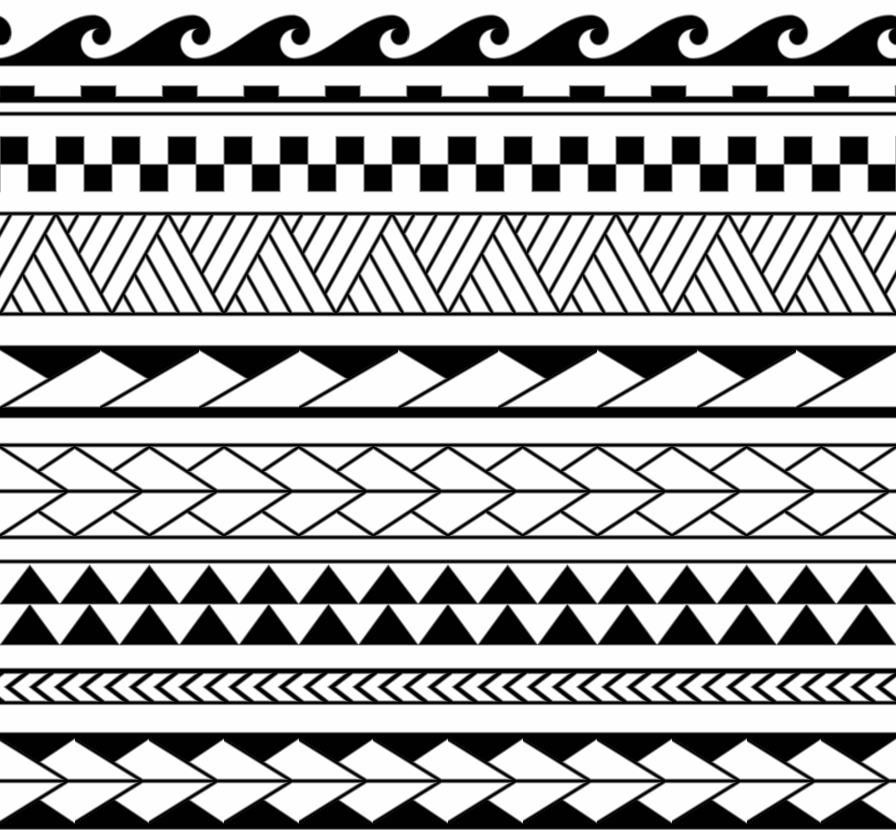
Reproduce this pattern procedurally as a WebGL 1 fragment shader.

```glsl
precision highp float;
// Stacked black and white ornamental bands: waves, dashes, checks, weave, leaves, scales, triangles, chevrons.

uniform vec2 u_resolution;

const vec2 SHEET = vec2(768.0, 711.0);   // design units across and down
const vec3 PAPER = vec3(0.995);
const vec3 INK = vec3(0.005);
const float SOFTNESS = 1.3;              // half width of a soft edge
const float STROKE = 1.5;                // half width of a thin line

// Repeats across the sheet
const float WAVES = 9.0;
const float DASHES = 11.0;
const float CHECKS = 16.0;
const float WEAVES = 8.0;
const float LEAVES = 9.0;
const float SCALES = 12.0;
const float TRIANGLES = 15.0;
const float CHEVRONS = 36.0;

// Signed distance to a horizontal bar; negative is inside
float bar(float y, float top, float bottom) {
  return max(top - y, y - bottom);
}

float rule(float y, float middle) {
  return abs(y - middle) - STROKE;
}

float disc(vec2 p, vec2 center, float radius) {
  return length(p - center) - radius;
}

// Rising swell whose crest curls over a hollow
float waveBand(vec2 p) {
  float period = SHEET.x / WAVES;
  float along = mod(p.x - 82.0, period);
  vec2 q = vec2(mod(p.x - 82.0 + 0.5 * period, period) - 0.5 * period, p.y);
  float swell = (50.0 - 37.0 * smoothstep(0.0, 83.0, along) - p.y) * 0.85;
  float d = min(swell, disc(q, vec2(-2.0, 28.0), 15.0));
  d = max(d, -disc(q, vec2(0.0, 37.5), 12.5));
  d = min(d, disc(q, vec2(4.5, 31.0), 7.5));
  d = min(d, 50.0 - p.y);
  return max(d, p.y - 56.5);
}

float dashBand(vec2 p) {
  float period = SHEET.x / DASHES;
  float x = mod(p.x + 0.5 * period - 14.5, period) - 0.5 * period;
  float dash = max(abs(x) - 15.0, bar(p.y, 73.5, 85.0));
  return min(min(dash, bar(p.y, 82.5, 88.0)), rule(p.y, 97.5));
}

// Two rows of squares, the lower row shifted by half a period
float checkBand(vec2 p) {
  float period = SHEET.x / CHECKS;
  float x = abs(mod(p.x + 0.25 * period, period) - 0.5 * period) - 0.25 * period;
  float upper = max(x, bar(p.y, 117.0, 140.8));
  float lower = max(-x, bar(p.y, 140.8, 164.0));
  return min(upper, lower);
}

float stripes(float x, float spacing) {
  return abs(mod(x + 0.5 * spacing, spacing) - 0.5 * spacing);
}

// Alternating triangles hatched along opposite diagonals
float weaveBand(vec2 p) {
  float period = SHEET.x / WEAVES;
  float lean = 0.5 * period * (p.y - 183.0) / 86.0;
  float x = p.x - 0.5 * period;
  float spacing = period / 5.0;
  bool pointsUp = stripes(x, period) < lean;
  float hatch = stripes(pointsUp ? x - lean : x + lean, spacing);
  float border = min(stripes(x - lean, period), stripes(x + lean, period));
  float d = max(min(hatch, border) * 0.873 - STROKE, bar(p.y, 183.0, 269.0));
  return min(d, min(rule(p.y, 183.0), rule(p.y, 269.0)));
}

// Slanted leaves under solid notches
float leafBand(vec2 p) {
  float period = SHEET.x / LEAVES;
  float x = mod(p.x, period);
  float rising = (p.y - 348.0 + 0.583 * (x - 3.0)) * 0.864;
  float falling = (p.y - 300.0 - 0.6 * x) * 0.857;
  float d = min(max(rising, falling), abs(rising) - STROKE);
  d = min(d, min(p.y - 300.0, 348.5 - p.y));
  return max(d, bar(p.y, 296.0, 358.0));
}

// Mirrored overlapping scales; the notches between them are solid or outlined
float scaleBand(vec2 p, float middle, float halfHeight, float inset, bool solid) {
  float period = SHEET.x / SCALES;
  float x = mod(p.x, period);
  float depth = halfHeight - abs(p.y - middle) - inset;
  float falling = (depth - (halfHeight - inset) / 58.0 * x) * 0.84;
  float rising = (depth - 0.67 * (period - x)) * 0.83;
  float notch = solid ? max(falling, rising) : max(abs(rising) - STROKE, falling);
  float d = min(min(notch, abs(falling) - STROKE), rule(p.y, middle));
  d = min(d, depth);
  return max(d, abs(p.y - middle) - halfHeight);
}

float triangleRow(vec2 p, float top, float bottom) {
  float period = SHEET.x / TRIANGLES;
  float x = abs(mod(p.x, period) - 0.5 * period);
  float side = x - 0.5 * period * (p.y - top) / (bottom - top);
  return max(side * 0.8, bar(p.y, top, bottom));
}

float chevronBand(vec2 p) {
  float period = SHEET.x / CHEVRONS;
  float x = p.x - 7.0 - 1.3 * abs(p.y - 588.5);
  float d = max(stripes(x, period) * 0.61 - 2.0, bar(p.y, 575.0, 602.0));
  return min(d, min(bar(p.y, 572.5, 577.0), rule(p.y, 602.0)));
}

void main() {
  vec2 uv = gl_FragCoord.xy / u_resolution;
  vec2 p = vec2(uv.x, 1.0 - uv.y) * SHEET;

  float d = min(waveBand(p), dashBand(p));
  d = min(d, min(checkBand(p), weaveBand(p)));
  d = min(d, leafBand(p));
  d = min(d, scaleBand(p, 420.8, 41.0, 3.0, false));
  d = min(d, rule(p.y, 481.0));
  d = min(d, min(triangleRow(p, 484.0, 517.5), triangleRow(p, 517.5, 552.5)));
  d = min(d, chevronBand(p));
  d = min(d, scaleBand(p, 669.0, 41.5, 5.5, true));

  float edge = max(SOFTNESS, 0.7 * SHEET.x / u_resolution.x);
  gl_FragColor = vec4(mix(INK, PAPER, smoothstep(-edge, edge, d)), 1.0);
}
```
